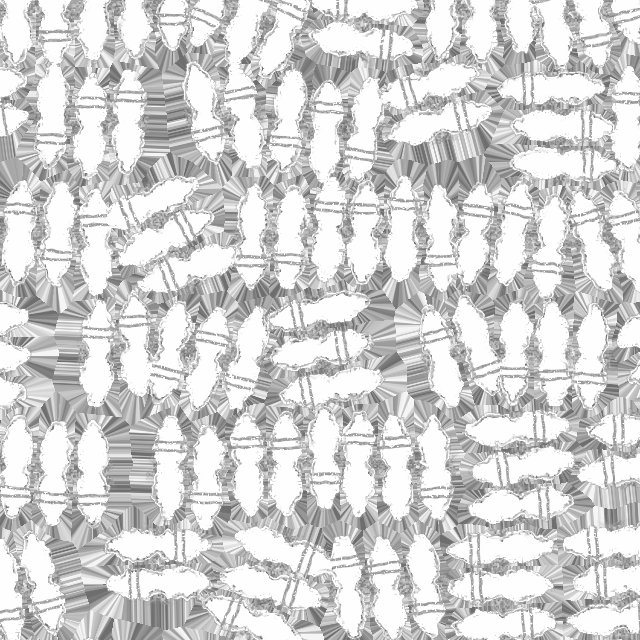
Write a WebGL 1 fragment shader that draws this pattern.

```glsl
precision highp float;
uniform vec2 u_resolution;

float hash(vec2 p) {
  vec3 q = fract(vec3(p.xyx) * vec3(0.1031, 0.1030, 0.0973));
  q += dot(q, q.yzx + 33.33);
  return fract((q.x + q.y) * q.z);
}

float noise(vec2 p) {
  vec2 i = floor(p), f = fract(p);
  f = f * f * (3.0 - 2.0 * f);
  return mix(mix(hash(i), hash(i + vec2(1.0, 0.0)), f.x),
             mix(hash(i + vec2(0.0, 1.0)), hash(i + 1.0), f.x), f.y);
}

mat2 rotation(float a) {
  return mat2(cos(a), -sin(a), sin(a), cos(a));
}

// Double-bulged body with a pinched waist and narrow, rounded tips
float bodyDistance(vec2 q) {
  float x = abs(q.x);
  float halfWidth = mix(0.0245, 0.011, smoothstep(0.042, 0.076, x));
  halfWidth -= 0.008 * exp(-x * x * 7000.0);
  return length(vec2(max(x - 0.071, 0.0), q.y)) - halfWidth;
}

// Flat bands of random tone with antialiased borders
float bands(float s, float frequency, float seed, float pixel) {
  float t = s * frequency, i = floor(t);
  float blend = smoothstep(1.0 - clamp(pixel * frequency, 0.05, 1.0), 1.0, fract(t));
  return mix(hash(vec2(i + 200.0, seed)), hash(vec2(i + 201.0, seed)), blend);
}

void main() {
  vec2 p = gl_FragCoord.xy / u_resolution.y;
  float pixel = 1.0 / u_resolution.y;
  const float block = 0.18;

  // Nearest body among blocks of three parallel ones
  float d = 10.0, seed = 0.0;
  vec2 local = vec2(0.0);
  for (int j = -1; j <= 1; j++) {
    float row = floor(p.y / block) + float(j) + 20.0;
    float shift = hash(vec2(row, 7.0));
    for (int i = -1; i <= 1; i++) {
      float column = floor(p.x / block + shift) + float(i) + 20.0;
      vec2 id = vec2(column, row);
      vec2 center = (id - 19.5 - vec2(shift, 0.0)) * block;
      center += 0.016 * (vec2(hash(id + 31.0), hash(id + 57.0)) - 0.5);
      float t = 2.0 * hash(id + 83.0) - 1.0;
      float turn = 0.1 * t + 0.38 * t * t * t;
      turn += hash(id + 11.3) < 0.52 ? 1.5708 : 0.0;
      vec2 inBlock = rotation(turn) * (p - center);
      for (int k = 0; k < 3; k++) {
        float key = hash(id * 3.7 + float(k) * 17.0 + 5.0);
        if (key < 0.1) continue;
        float jitter = fract(key * 91.7) - 0.5;
        vec2 q = inBlock - vec2(jitter * 0.024, (float(k) - 1.0) * 0.06);
        q = rotation(0.14 * (fract(key * 57.3) - 0.5)) * q;
        float dist = bodyDistance(q);
        if (dist < d) {
          d = dist;
          local = q;
          seed = key * 500.0;
        }
      }
    }
  }

  // Streaks leave the sides straight and fan out around the tips
  float foot = clamp(local.x, -0.052, 0.052);
  float s = foot + 0.03 * atan(local.x - foot, abs(local.y) + 0.0001);
  float side = seed + (local.y > 0.0 ? 41.0 : 0.0);
  float wide = bands(s, 75.0, side, pixel);
  float fine = bands(s, 430.0, side + 9.0, pixel);
  float tone = clamp(0.5 + 1.4 * (mix(wide, fine, 0.5) - 0.5), 0.0, 1.0);
  float gray = 0.43 + 0.53 * tone;

  // Grain gathered beside the waist and along the ragged rim
  float rough = noise(p * 130.0);
  float grain = noise(p * 420.0);
  float edge = d + 0.007 * (rough - 0.5) + 0.003 * (grain - 0.5);
  float waist = exp(-local.x * local.x * 4500.0);
  float grainy = waist * (1.0 - smoothstep(0.007, 0.014, edge));
  grainy = max(grainy, 0.6 * (1.0 - smoothstep(0.0, 0.004, edge)));
  gray = mix(gray, 0.42 + 0.42 * grain, grainy);

  // White body with broken contour lines near its rim
  float white = 0.995;
  float contour = abs(edge + 0.004 + 0.004 * (noise(p * 75.0 + 9.0) - 0.5));
  float line = 1.0 - smoothstep(0.0006, 0.0006 + 1.5 * pixel, contour);
  float patchy = smoothstep(0.42, 0.62, noise(p * 45.0 + 40.0));
  white -= 0.4 * line * patchy * (0.4 + 0.6 * grain);
  float speck = smoothstep(0.7, 0.85, grain) * smoothstep(-0.009, 0.0, edge);
  white -= 0.25 * speck;

  // Two wavy, speckled stripes across one half of the body
  float along = fract(seed * 3.1) < 0.5 ? local.x : -local.x;
  along -= 0.036 + 0.008 * (fract(seed * 7.7) - 0.5);
  along += 0.003 * (noise(p * 110.0 + 70.0) - 0.5);
  float stripe = abs(abs(along) - 0.0064);
  stripe = 1.0 - smoothstep(0.0019 - pixel * 0.5, 0.0019 + pixel, stripe);
  white = mix(white, 0.47 + 0.3 * grain, stripe * smoothstep(0.1, 0.35, grain));

  float inside = 1.0 - smoothstep(-0.7 * pixel, 0.7 * pixel, edge);
  gl_FragColor = vec4(vec3(mix(gray, white, inside)), 1.0);
}
```
